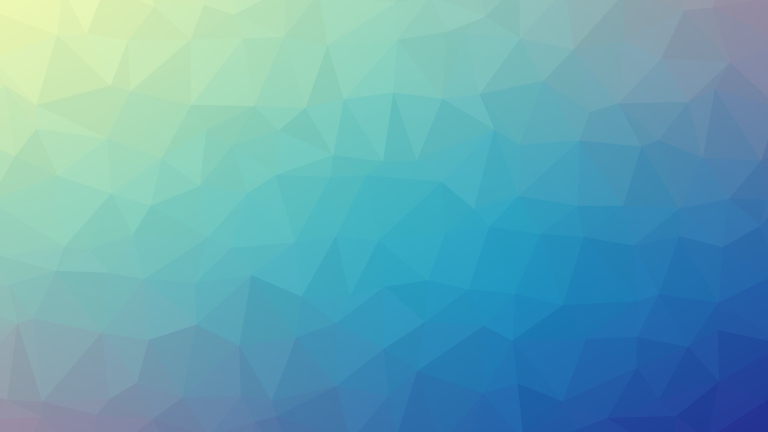
A WebGL 2 fragment shader for this background:

```glsl
#version 300 es
precision highp float;
uniform vec2 u_resolution;
out vec4 fragColor;

const float ROWS = 9.0;

vec2 hash2(vec2 p) {
    vec3 q = fract(p.xyx * vec3(0.1031, 0.1030, 0.0973));
    q += dot(q, q.yzx + 33.33);
    return fract((q.xx + q.yz) * q.zy);
}

float cross2(vec2 a, vec2 b) { return a.x * b.y - a.y * b.x; }

// Lattice corner pushed off its regular place
vec2 corner(vec2 cell) { return cell + 0.74 * (hash2(cell + 57.0) - 0.5); }

// Pale yellow through teal to deep blue
vec3 ramp(float t) {
    vec3 stops[7] = vec3[7](
        vec3(0.95, 0.98, 0.70), vec3(0.78, 0.91, 0.71), vec3(0.50, 0.80, 0.73),
        vec3(0.25, 0.71, 0.77), vec3(0.11, 0.57, 0.75), vec3(0.13, 0.37, 0.66),
        vec3(0.14, 0.18, 0.56));
    float s = clamp(t, 0.0, 1.0) * 6.0;
    int i = min(int(s), 5);
    return mix(stops[i], stops[i + 1], s - float(i));
}

// Ramps along both axes, with a mauve cast where they disagree
vec3 field(vec2 uv) {
    float across = clamp(uv.x, 0.0, 1.0), down = clamp(1.0 - uv.y, 0.0, 1.0);
    float gap = across - down;
    return 0.5 * (ramp(across) + ramp(down)) + vec3(0.05, -0.03, 0.01) * gap * gap;
}

// Signed distance to the nearest side, positive inside
float inside(vec2 p, vec2 a, vec2 b, vec2 c) {
    float turn = sign(cross2(b - a, c - a));
    return min(min(cross2(normalize(b - a), p - a) * turn,
                   cross2(normalize(c - b), p - b) * turn),
                   cross2(normalize(a - c), p - c) * turn);
}

// Adds one facet, weighted by its coverage of the pixel
void addFacet(inout vec4 sum, vec2 p, vec2 a, vec2 b, vec2 c, vec2 extent) {
    float pixel = ROWS / u_resolution.y;
    float cover = smoothstep(-0.7 * pixel, 0.7 * pixel, inside(p, a, b, c));
    if (cover <= 0.0) return;
    vec2 centre = (a + b + c) / 3.0;
    float shade = 0.028 * (hash2(floor(centre * 64.0)).x - 0.5);
    sum += cover * vec4(field(mix(p, centre, 0.65) / extent) + shade, 1.0);
}

void main() {
    vec2 extent = ROWS * vec2(u_resolution.x / u_resolution.y, 1.0);
    vec2 p = gl_FragCoord.xy / u_resolution.y * ROWS;
    vec4 sum = vec4(field(p / extent), 1.0) * 0.001;

    for (int j = -1; j <= 1; j++) {
        for (int i = -1; i <= 1; i++) {
            vec2 cell = floor(p) + vec2(i, j);
            vec2 a = corner(cell), b = corner(cell + vec2(1, 0));
            vec2 c = corner(cell + 1.0), d = corner(cell + vec2(0, 1));

            // Split along the shorter diagonal that stays within the quad
            bool acFits = cross2(c - a, b - a) * cross2(c - a, d - a) < 0.0;
            bool bdFits = cross2(d - b, a - b) * cross2(d - b, c - b) < 0.0;
            if (acFits && (!bdFits || distance(a, c) < distance(b, d))) {
                addFacet(sum, p, a, b, c, extent);
                addFacet(sum, p, a, c, d, extent);
            } else {
                addFacet(sum, p, a, b, d, extent);
                addFacet(sum, p, b, c, d, extent);
            }
        }
    }
    fragColor = vec4(sum.rgb / sum.a, 1.0);
}
```
